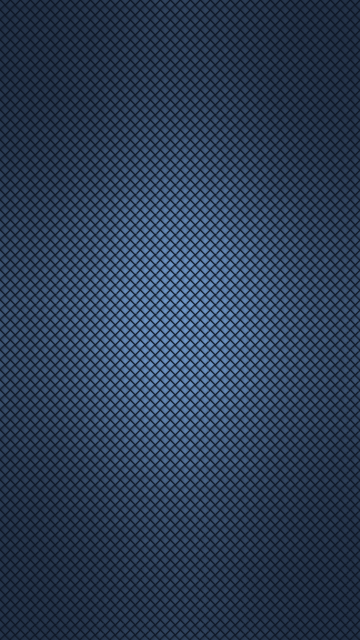
This pattern is drawn by a WebGL 1 fragment shader. Its source:

```glsl
precision highp float;
// Diagonal basket weave of blue strands, lit in the centre and fading to dark edges.

uniform vec2 u_resolution;

const float PI = 3.14159265;
const vec2 DIAMONDS = vec2(36.0, 64.0);      // repeats across and down
const vec3 GROOVE_BLUE = vec3(0.05, 0.08, 0.135);
const vec3 STRAND_BLUE = vec3(0.35, 0.48, 0.64);

float hash(vec2 p) {
  vec3 q = fract(p.xyx * vec3(0.1031, 0.1030, 0.0973));
  q += dot(q, q.yzx + 33.33);
  return fract((q.x + q.y) * q.z);
}

vec2 gradientAt(vec2 node, vec2 period) {
  float angle = 2.0 * PI * hash(mod(node, period));
  return vec2(cos(angle), sin(angle));
}

// Gradient noise that wraps after a whole number of nodes
float wrappedNoise(vec2 p, vec2 period) {
  vec2 i = floor(p);
  vec2 f = p - i;
  vec2 w = f * f * f * (f * (f * 6.0 - 15.0) + 10.0);
  vec2 e = vec2(1.0, 0.0);
  float a = dot(gradientAt(i, period), f);
  float b = dot(gradientAt(i + e.xy, period), f - e.xy);
  float c = dot(gradientAt(i + e.yx, period), f - e.yx);
  float d = dot(gradientAt(i + e.xx, period), f - e.xx);
  return mix(mix(a, b, w.x), mix(c, d, w.x), w.y);
}

// Oval glow with a broad top, smooth across the canvas borders
float centreGlow(vec2 uv, vec2 falloff) {
  vec2 s = sin(PI * (uv - 0.5));
  return exp(-pow(dot(falloff, s * s) + 0.0001, 1.3));
}

// Coverage of a groove of the given half width, in cell units
float groove(float edgeDistance, float halfWidth, float blur) {
  return 1.0 - smoothstep(halfWidth - blur, halfWidth + blur, edgeDistance);
}

// Brightness of one woven cell: x runs across the strand, y along it
float strandShade(vec2 f, float blur) {
  vec2 edge = min(f, 1.0 - f);
  float crown = 0.84 + 0.20 * sin(PI * f.x) * sin(PI * f.y);
  float sides = groove(edge.x, 0.12, blur);
  float ends = groove(edge.y, 0.08, blur);
  float slope = 0.22 * (f.y - 0.5);
  return (crown + slope) * (1.0 - 0.85 * sides) * (1.0 - 0.55 * ends);
}

void main() {
  vec2 uv = gl_FragCoord.xy / u_resolution;

  // Diagonal lattice: each unit cell is one diamond
  vec2 p = uv * DIAMONDS;
  vec2 lattice = vec2(p.x + p.y, p.x - p.y);
  vec2 cell = floor(lattice);
  vec2 f = lattice - cell;
  float blur = max(0.6 * length(DIAMONDS / u_resolution), 0.06);

  // Neighbouring cells show strands of opposite direction
  float over = mod(cell.x + cell.y, 2.0);
  float shade = strandShade(over < 0.5 ? f.xy : f.yx, blur);

  // Slight differences between strands, and worn cloth grain
  vec2 cellKey = mod(vec2(cell.x + cell.y, cell.x - cell.y), 2.0 * DIAMONDS);
  float variation = 0.06 * (hash(cellKey + 7.0) - 0.5);
  vec2 coarse = vec2(9.0, 16.0);
  vec2 fine = 2.0 * DIAMONDS;
  float wear = 0.04 * wrappedNoise(uv * coarse, coarse)
             + 0.10 * wrappedNoise(uv * fine, fine);
  shade *= 1.0 + variation + wear;

  // Light and colour
  float light = 0.24 + 0.96 * centreGlow(uv, vec2(0.95, 1.45));
  vec3 color = mix(GROOVE_BLUE, STRAND_BLUE, light * shade);
  gl_FragColor = vec4(clamp(color, 0.0, 1.0), 1.0);
}
```
